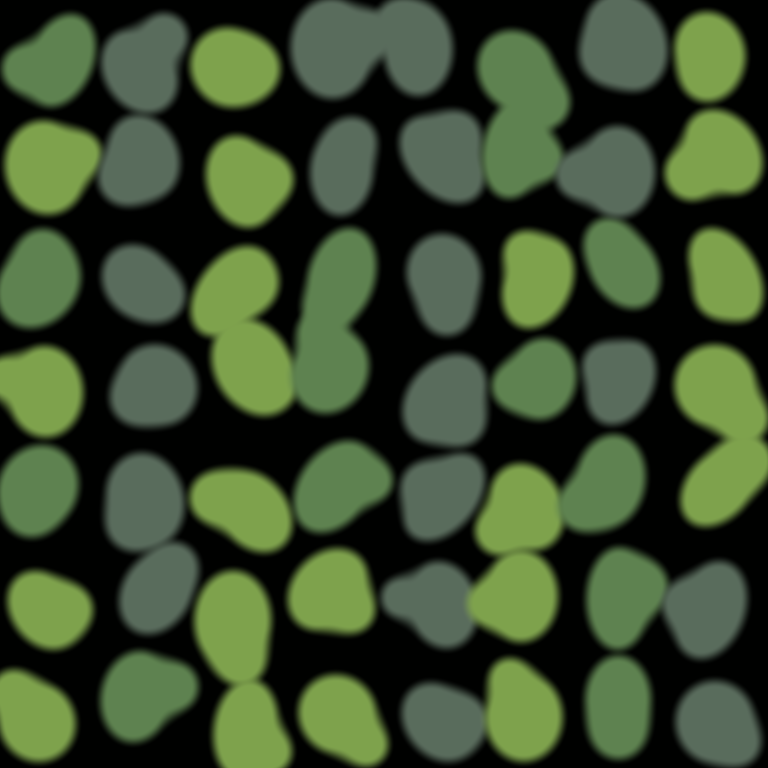
This pattern is drawn by a WebGL 1 fragment shader. Its source:

```glsl
precision highp float;
// Soft-edged, lobed pebbles in three greens scattered over black.
uniform vec2 u_resolution;

const vec2 GRID = vec2(8.0, 7.0);     // pebbles across and up
const vec2 JITTER = vec2(0.036, 0.046);
const float EDGE_SOFTNESS = 0.009;
const float LOBE_BLEND = 0.024;

const vec3 BACKGROUND = vec3(0.0, 0.003, 0.0);
const vec3 LIME = vec3(0.495, 0.635, 0.300);
const vec3 FERN = vec3(0.368, 0.510, 0.312);
const vec3 SLATE = vec3(0.350, 0.422, 0.362);

// Random value in 0..1 for a cell; the salt selects an independent stream.
float hash(vec2 cell, float salt) {
  vec3 p = fract(vec3(cell, salt) * vec3(0.1031, 0.1130, 0.0973) + 0.37);
  p += dot(p, p.yzx + 33.33);
  return fract((p.x + p.y) * p.z);
}

vec2 hash2(vec2 cell, float salt) {
  return vec2(hash(cell, salt), hash(cell, salt + 17.0));
}

vec2 rotate(vec2 p, float angle) {
  float c = cos(angle), s = sin(angle);
  return vec2(c * p.x - s * p.y, s * p.x + c * p.y);
}

// Approximate signed distance to an ellipse.
float ellipseDistance(vec2 p, vec2 radii) {
  float k = length(p / radii);
  float slope = length(p / (radii * radii));
  return k * (k - 1.0) / max(slope, 0.001);
}

float smoothMin(float a, float b, float k) {
  float h = max(k - abs(a - b), 0.0) / k;
  return min(a, b) - 0.25 * h * h * k;
}

// An upright ellipse, slightly tilted, with a round lobe on one side.
float pebbleDistance(vec2 p, vec2 cell) {
  vec2 radii = mix(vec2(0.041, 0.051), vec2(0.054, 0.068), hash2(cell, 3.0));
  float tilt = 1.5 * (hash(cell, 5.0) - 0.5);
  float body = ellipseDistance(rotate(p, tilt), radii);

  float lobeAngle = 6.2832 * hash(cell, 7.0);
  float lobeReach = mix(0.028, 0.055, hash(cell, 9.0));
  float lobeRadius = mix(0.026, 0.036, hash(cell, 11.0));
  vec2 lobeCentre = rotate(vec2(lobeReach, 0.0), lobeAngle);
  float lobe = length(p - lobeCentre) - lobeRadius;
  return smoothMin(body, lobe, LOBE_BLEND);
}

// Golden-ratio steps keep the three colours in balanced shares.
vec3 pebbleColour(vec2 cell) {
  float index = cell.x + GRID.x * cell.y;
  float pick = fract(0.618034 * index + 0.35 * hash(cell, 13.0));
  return pick < 0.35 ? LIME : (pick < 0.67 ? SLATE : FERN);
}

void main() {
  vec2 uv = gl_FragCoord.xy / u_resolution;
  vec2 home = floor(uv * GRID);
  vec3 colour = BACKGROUND;

  // Layer the pebbles of the neighbouring cells in a fixed order.
  for (int row = -1; row <= 1; row++) {
    for (int column = -1; column <= 1; column++) {
      vec2 cell = home + vec2(float(column), float(row));
      vec2 inside = step(vec2(0.0), cell) * step(cell, GRID - 1.0);
      vec2 centre = (cell + 0.5) / GRID + JITTER * (hash2(cell, 1.0) - 0.5);
      float d = pebbleDistance(uv - centre, cell);
      float cover = 1.0 - smoothstep(-EDGE_SOFTNESS, EDGE_SOFTNESS, d);
      colour = mix(colour, pebbleColour(cell), cover * inside.x * inside.y);
    }
  }
  gl_FragColor = vec4(colour, 1.0);
}
```
